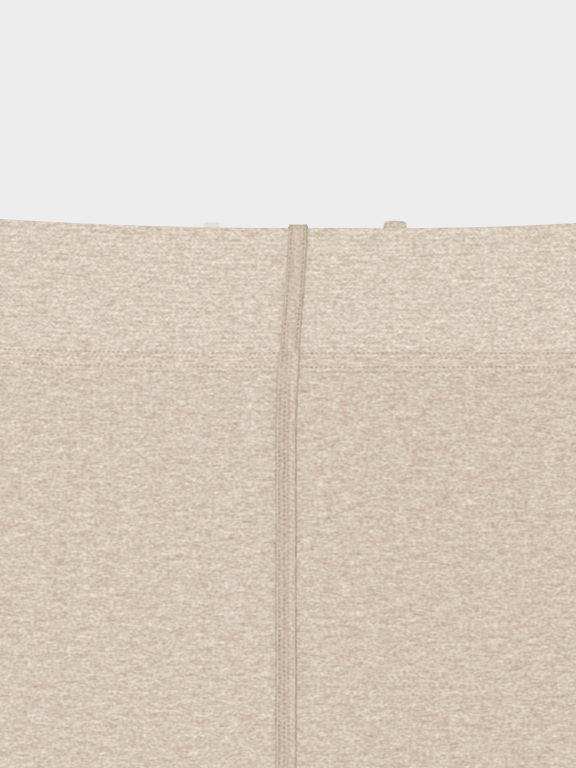
Give the GLSL for this texture, as a WebGL 2 fragment shader.

```glsl
#version 300 es
precision highp float;
uniform vec2 u_resolution;
out vec4 outColor;

const vec3 BACKDROP = vec3(0.928);
const vec3 PALE_YARN = vec3(0.91, 0.868, 0.82);
const vec3 BASE_YARN = vec3(0.838, 0.783, 0.714);
const vec3 TAN_YARN = vec3(0.762, 0.69, 0.612);
const vec3 STITCH_SHADE = vec3(0.60, 0.52, 0.43);
const float ASPECT = 4.0 / 3.0;
const float WAIST_TOP = 0.9375;
const float BAND_Y = 0.706;
const float BAND_HALF = 0.018;
const float RIB_PITCH = 0.0085;
const float STITCH_PITCH = 0.0082;
const float SEAM_HALF = 0.0175;
const float STREAK_GAIN = 1.55;
const float GRAIN_GAIN = 0.085;

float pixel;

vec2 hashGradient(vec2 cell) {
    vec3 q = fract(cell.xyx * vec3(0.1031, 0.103, 0.0973));
    q += dot(q, q.yzx + 33.33);
    float angle = 6.2832 * fract((q.x + q.y) * q.z);
    return vec2(cos(angle), sin(angle));
}

float gradientNoise(vec2 p) {
    vec2 i = floor(p), f = fract(p);
    vec2 u = f * f * f * (f * (f * 6.0 - 15.0) + 10.0);
    float a = dot(hashGradient(i), f);
    float b = dot(hashGradient(i + vec2(1, 0)), f - vec2(1, 0));
    float c = dot(hashGradient(i + vec2(0, 1)), f - vec2(0, 1));
    float d = dot(hashGradient(i + vec2(1, 1)), f - vec2(1, 1));
    return mix(mix(a, b, u.x), mix(c, d, u.x), u.y);
}

float line(float d, float halfWidth) {
    return 1.0 - smoothstep(halfWidth - pixel, halfWidth + pixel, abs(d));
}

// Broken thread: an uneven dashed line across d, running along t
float stitches(float d, float t) {
    float dash = 0.5 + 0.5 * cos(6.2832 * t / STITCH_PITCH);
    float uneven = 0.85 + 0.8 * gradientNoise(vec2(t * 60.0, d * 30.0 + 4.5));
    return line(d, 0.0017) * mix(0.12, 1.0, dash) * uneven;
}

float waistEdge(float x) {
    float left = max(1.0 - x / 0.5, 0.0);
    float right = max((x - 0.7) / 0.3, 0.0);
    return WAIST_TOP + 0.0156 * left * left + 0.0087 * right * right;
}

float seamCentre(float y) {
    return 0.4965 + 0.0215 * smoothstep(0.58, 0.98, y);
}

// Heathered yarn made of stretched noise layers, signed around zero
float yarnStreaks(vec2 p) {
    float streak = 0.0, weight = 0.34;
    vec2 scale = vec2(24.0, 95.0);
    for (int i = 0; i < 4; i++) {
        streak += weight * gradientNoise(p * scale + 17.3 * float(i));
        scale *= vec2(1.75, 1.3);
        weight *= 1.06;
    }
    return STREAK_GAIN * streak;
}

float grain(vec2 p) {
    return gradientNoise(p * vec2(175.0, 215.0) + 5.7)
        + 0.7 * gradientNoise(p * vec2(120.0, 235.0) + 71.2);
}

vec3 yarnColor(float tone) {
    vec3 pale = mix(BASE_YARN, PALE_YARN, clamp(tone, 0.0, 1.1));
    return mix(pale, TAN_YARN, clamp(-tone, 0.0, 1.1));
}

// Rounded loop showing behind the waist
float backLoop(vec2 p, float x, vec2 size) {
    vec2 q = (p - vec2(x, waistEdge(x))) / size;
    float d = (length(q * q) - 1.0) * size.y * 0.5;
    return 1.0 - smoothstep(-pixel, pixel, d);
}

void main() {
    pixel = 0.75 / u_resolution.x;
    vec2 p = gl_FragCoord.xy / u_resolution * vec2(1.0, ASPECT);
    float seamX = p.x - seamCentre(p.y) - 0.0008 * gradientNoise(vec2(p.y * 45.0, 2.5));
    float bandBend = 0.007 * pow(max(1.0 - p.x / 0.5, 0.0), 2.0);
    float bandY = p.y - BAND_Y - bandBend - 0.0008 * gradientNoise(vec2(p.x * 40.0, 8.5));
    float edgeY = waistEdge(p.x) - p.y;
    float waist = smoothstep(-0.003, 0.003, bandY - BAND_HALF);
    float fiber = grain(p);

    // Fabric with ribbed waist and finer knit below
    float right = smoothstep(0.45, 0.65, p.x);
    float tone = yarnStreaks(p) + 0.22 * waist - 0.12 * right * (1.0 - waist);
    vec3 cloth = yarnColor(tone);
    float rib = cos(6.2832 * edgeY / RIB_PITCH);
    float knit = cos(6.2832 * p.x / 0.0078);
    float ribFade = 0.75 + 0.7 * gradientNoise(p * vec2(14.0, 25.0));
    cloth *= 1.0 + waist * ribFade * (0.016 * rib + 0.014 * knit * rib);
    cloth *= 1.0 + GRAIN_GAIN * fiber;

    // Horizontal joining band
    cloth *= 1.0 + 0.018 * line(bandY, BAND_HALF);
    float bandRows = stitches(bandY - 0.014, p.x) + 0.7 * stitches(bandY - 0.006, p.x + 0.004)
        + stitches(bandY + 0.010, p.x);
    cloth = mix(cloth, STITCH_SHADE, 0.34 * bandRows);
    float foldGap = 0.6 + 0.9 * gradientNoise(vec2(p.x * 35.0, 3.5));
    cloth *= 1.0 - 0.06 * foldGap * line(bandY + BAND_HALF, 0.002);

    // Vertical seam with soft shadow, raised ridge and stitched columns
    float crossing = exp(-pow((p.y - 0.685) / 0.022, 2.0));
    float halfWidth = SEAM_HALF - 0.0015 * waist + 0.001 * crossing;
    float shadow = exp(-max(abs(seamX) - halfWidth, 0.0) / 0.005);
    cloth *= 1.0 - 0.05 * shadow;
    float ridgeX = mix(0.0095, 0.0, waist);
    float ridge = exp(-pow((seamX - ridgeX) / 0.005, 2.0));
    vec3 seam = yarnColor(0.45 * yarnStreaks(p.yx + 3.1) - 0.2);
    seam *= 0.97 + 0.04 * ridge + 0.02 * crossing + GRAIN_GAIN * fiber;
    seam *= 1.0 + 0.025 * ridge * cos(6.2832 * (p.y + 0.5 * seamX) / 0.0095);
    float lowerRows = stitches(seamX + 0.003, p.y + 0.004) + 0.6 * stitches(seamX - 0.004, p.y);
    float columns = stitches(seamX + 0.0115, p.y)
        + mix(lowerRows, stitches(seamX - 0.011, p.y), waist);
    seam = mix(seam, STITCH_SHADE, 0.42 * columns * (1.0 - 0.6 * crossing));
    cloth = mix(cloth, seam, line(seamX, halfWidth));
    float edgeWear = 0.8 + 0.8 * gradientNoise(vec2(p.y * 70.0, 6.5));
    cloth = mix(cloth, STITCH_SHADE, 0.4 * edgeWear * line(seamX - halfWidth, 0.0018));
    cloth = mix(cloth, STITCH_SHADE, 0.2 * edgeWear * line(seamX + halfWidth, 0.0014));

    // Waist outline, seam tip and loops behind
    cloth *= 1.0 - 0.03 * exp(-max(edgeY, 0.0) / 0.003);
    vec3 color = BACKDROP;
    color = mix(color, BASE_YARN, 0.4 * backLoop(p, 0.368, vec2(0.014, 0.009)));
    vec3 loopColor = yarnColor(-0.35) * (1.0 + 0.12 * fiber);
    color = mix(color, loopColor, backLoop(p, 0.686, vec2(0.02, 0.0125)));
    float tip = 0.006 * line(seamX, SEAM_HALF - 0.001);
    color = mix(color, cloth, smoothstep(-pixel, pixel, edgeY + tip));
    outColor = vec4(color, 1.0);
}
```
